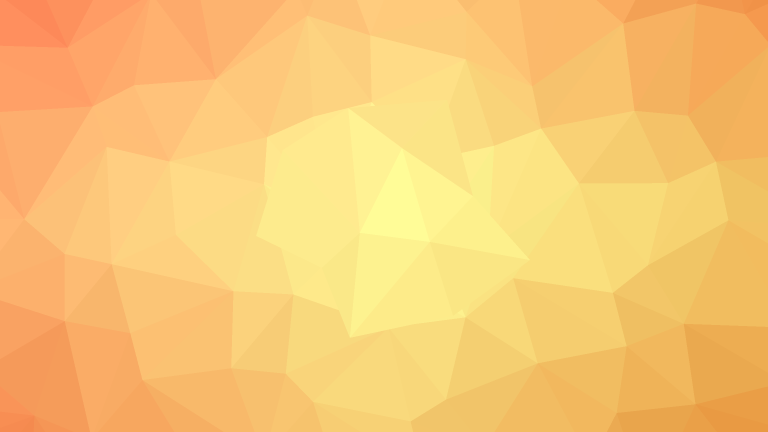
A Shadertoy shader for this background:

```glsl
// Low-poly backdrop: flat facets fading from a pale yellow focus to warm orange corners.

// Colour: the focus, and what each side subtracts from it
const vec3 FOCUS_COLOR = vec3(1.00, 1.00, 0.60);
const vec3 LEFT_LOSS   = vec3(0.00, 0.27, 0.14);
const vec3 RIGHT_LOSS  = vec3(0.05, 0.22, 0.20);
const vec3 TOP_LOSS    = vec3(0.00, 0.20, 0.11);
const vec3 BOTTOM_LOSS = vec3(0.04, 0.19, 0.15);
const float TONE_VARIATION = 0.010;

// Mesh: cell size in canvas heights, jitter in cells, tilt of the lattice
const float CELL = 0.175;
const vec2 JITTER = vec2(0.21, 0.16);
const mat2 TILT = mat2(0.966, 0.259, -0.259, 0.966);
const int AA = 3;

// Focal fan: a central triangle and the rim around it
const vec2 APEX = vec2(0.042, 0.157);
const vec2 WEST = vec2(-0.056, -0.039);
const vec2 EAST = vec2(0.106, -0.060);
const int RIM_COUNT = 9;
const vec2 RIM[RIM_COUNT] = vec2[](
    vec2(-0.083, 0.250), vec2(-0.234, 0.153), vec2(-0.296, -0.046),
    vec2(-0.144, -0.120), vec2(-0.079, -0.282), vec2(0.160, -0.231),
    vec2(0.338, -0.102), vec2(0.206, 0.046), vec2(0.146, 0.269));

float cross2(vec2 a, vec2 b) { return a.x * b.y - a.y * b.x; }

float signedArea(vec2 a, vec2 b, vec2 c) { return cross2(b - a, c - a); }

bool inside(vec2 p, vec2 a, vec2 b, vec2 c) {
    vec3 side = vec3(signedArea(a, b, p), signedArea(b, c, p), signedArea(c, a, p));
    return all(greaterThanEqual(side, vec3(0.0))) || all(lessThanEqual(side, vec3(0.0)));
}

// Colour falls off separately along each axis
vec3 gradient(vec2 p) {
    vec2 halfSize = 0.5 * vec2(iResolution.x / iResolution.y, 1.0);
    vec2 d = clamp(p / halfSize, -1.0, 1.0);
    vec3 lossX = d.x < 0.0 ? LEFT_LOSS : RIGHT_LOSS;
    vec3 lossY = d.y < 0.0 ? BOTTOM_LOSS : TOP_LOSS;
    return FOCUS_COLOR - abs(d.x) * lossX - abs(d.y) * lossY;
}

// Paints a flat triangle if p lies in it
bool facet(vec2 p, vec2 a, vec2 b, vec2 c, inout vec3 color) {
    if (!inside(p, a, b, c)) return false;
    vec2 center = (a + b + c) / 3.0;
    float tone = sin(dot(center, vec2(47.0, 71.0)));
    color = gradient(center) + TONE_VARIATION * tone;
    return true;
}

// Lattice point displaced by layered sines
vec2 vertex(vec2 id) {
    vec2 slow = sin(id.x * vec2(2.4, 3.7) + id.y * vec2(5.1, 1.9) + vec2(0.6, 2.1));
    vec2 fast = sin(id.x * vec2(7.3, 4.6) - id.y * vec2(3.2, 8.5) + vec2(1.3, 4.0));
    return TILT * (id + 0.5 + JITTER.x * slow + JITTER.y * fast) * CELL;
}

bool focalFan(vec2 p, inout vec3 color) {
    if (facet(p, APEX, WEST, EAST, color)) return true;
    if (facet(p, WEST, RIM[0], APEX, color)) return true;
    if (facet(p, WEST, RIM[4], EAST, color)) return true;
    if (facet(p, EAST, RIM[7], APEX, color)) return true;
    for (int i = 0; i < RIM_COUNT; i++) {
        vec2 hub = i < 4 ? WEST : (i < 7 ? EAST : APEX);
        if (facet(p, hub, RIM[i], RIM[(i + 1) % RIM_COUNT], color)) return true;
    }
    return false;
}

// Jittered quads, each split along its better-shaped diagonal
vec3 mesh(vec2 p) {
    vec3 color = gradient(p);
    vec2 base = floor(p * TILT / CELL);
    for (int y = -1; y <= 1; y++) {
        for (int x = -1; x <= 1; x++) {
            vec2 id = base + vec2(x, y);
            vec2 a = vertex(id);
            vec2 b = vertex(id + vec2(1, 0));
            vec2 c = vertex(id + vec2(1, 1));
            vec2 d = vertex(id + vec2(0, 1));
            float splitAC = min(signedArea(a, b, c), signedArea(a, c, d));
            float splitBD = min(signedArea(a, b, d), signedArea(b, c, d));
            bool useAC = splitAC > splitBD;
            if (facet(p, a, b, useAC ? c : d, color)) return color;
            if (facet(p, useAC ? a : b, c, d, color)) return color;
        }
    }
    return color;
}

void mainImage(out vec4 fragColor, in vec2 fragCoord) {
    // Average subsamples to smooth the facet edges
    vec3 total = vec3(0.0);
    for (int j = 0; j < AA; j++) {
        for (int i = 0; i < AA; i++) {
            vec2 offset = (vec2(i, j) + 0.5) / float(AA) - 0.5;
            vec2 p = (fragCoord + offset - 0.5 * iResolution.xy) / iResolution.y;
            vec3 color;
            if (!focalFan(p, color)) color = mesh(p);
            total += color;
        }
    }
    fragColor = vec4(total / float(AA * AA), 1.0);
}
```
